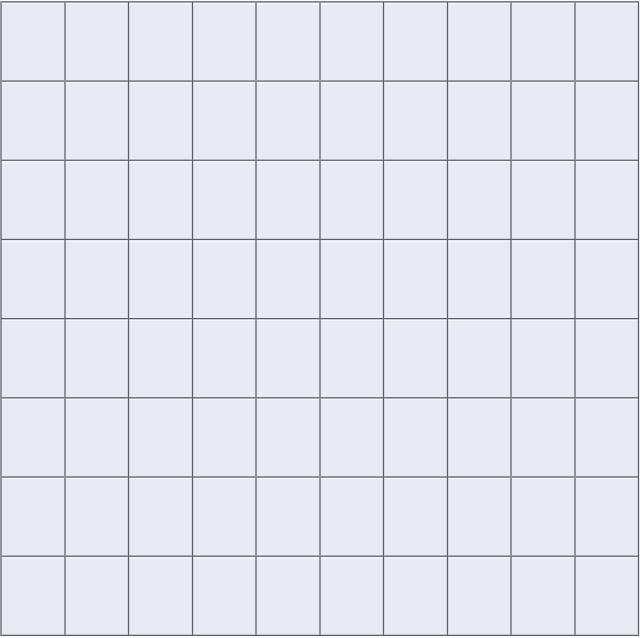
A WebGL 2 fragment shader for this pattern:

```glsl
#version 300 es
precision highp float;

uniform vec2 u_resolution;
out vec4 fragColor;

// Grid layout, as fractions of the canvas
const vec2 CELLS = vec2(10.0, 8.0);
const vec2 GRID_MIN = vec2(0.8 / 512.0, 2.1 / 510.0);
const vec2 GRID_MAX = vec2(510.8 / 512.0, 508.5 / 510.0);
const vec2 LINE_WIDTH = vec2(1.0 / 512.0, 1.0 / 510.0);
const float STAGGER = 0.2;        // shift of odd column lines, in line widths
const float GLINT_OFFSET = 1.3;   // in line widths, below each row line
const float GLINT_STRENGTH = 0.9;

const vec3 PAPER = vec3(0.910, 0.922, 0.957);
const vec3 INK = vec3(0.36, 0.365, 0.385);
const vec3 GLINT = vec3(0.965, 0.972, 1.0);
const vec3 MARGIN = vec3(0.985, 0.988, 1.0);

// Signed distance to the nearest grid line on each axis
vec2 nearestLine(vec2 p, vec2 pitch) {
    vec2 index = clamp(floor(p / pitch + 0.5), vec2(0.0), CELLS);
    vec2 d = p - pitch * index;
    d.x -= STAGGER * LINE_WIDTH.x * mod(index.x, 2.0);
    return d;
}

// Share of a pixel-wide box covered by the span from low to high
vec2 spanCoverage(vec2 p, vec2 low, vec2 high, vec2 pixel) {
    vec2 top = min(p + 0.5 * pixel, high);
    vec2 bottom = max(p - 0.5 * pixel, low);
    return clamp((top - bottom) / pixel, 0.0, 1.0);
}

void main() {
    vec2 pixel = 1.0 / u_resolution;
    vec2 p = gl_FragCoord.xy * pixel - GRID_MIN;
    vec2 size = GRID_MAX - GRID_MIN;
    vec2 pitch = size / CELLS;
    vec2 halfLine = 0.5 * LINE_WIDTH;

    // Pale edge under the row lines
    vec2 shifted = p + vec2(0.0, GLINT_OFFSET * LINE_WIDTH.y);
    vec2 glint = spanCoverage(nearestLine(shifted, pitch), -halfLine, halfLine, pixel);
    vec3 color = mix(PAPER, GLINT, GLINT_STRENGTH * glint.y);

    // Sheet inside the frame, bare margin outside
    vec2 inside = spanCoverage(p, -halfLine, size + halfLine, pixel);
    color = mix(MARGIN, color, inside.x * inside.y);

    // Ruled lines, ending at the frame
    vec2 ruled = spanCoverage(nearestLine(p, pitch), -halfLine, halfLine, pixel);
    ruled *= inside.yx;
    color = mix(color, INK, max(ruled.x, ruled.y));

    fragColor = vec4(color, 1.0);
}
```
